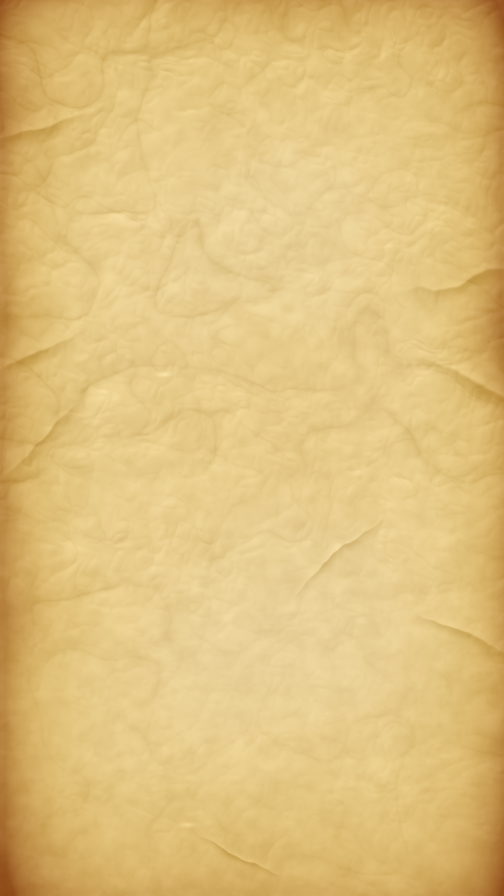
Give the GLSL for this texture, as a WebGL 1 fragment shader.

```glsl
precision highp float;
// Aged, crumpled parchment with scorched borders and soft folds.

uniform vec2 u_resolution;

#define BASE_TONE 0.92
#define EDGE_BURN 0.54
#define EDGE_WIDTH 0.062
#define CREASE_SCALE 8.5
#define RELIEF 0.27
#define LINE_DEPTH 0.085
#define MOTTLE 0.17
#define GRAIN 0.06

float hash(vec2 p) {
  return fract(sin(dot(p, vec2(127.1, 311.7))) * 43758.545);
}

float noise(vec2 p) {
  vec2 i = floor(p), f = fract(p);
  f = f * f * (3.0 - 2.0 * f);
  return mix(mix(hash(i), hash(i + vec2(1.0, 0.0)), f.x),
             mix(hash(i + vec2(0.0, 1.0)), hash(i + 1.0), f.x), f.y);
}

float fbm(vec2 p) {
  float sum = 0.0, amp = 0.5;
  for (int i = 0; i < 4; i++) {
    sum += amp * noise(p);
    p = mat2(1.6, 1.2, -1.2, 1.6) * p + 7.3;
    amp *= 0.5;
  }
  return sum;
}

// x: faceted height, y: thin crease lines
vec2 crumple(vec2 q) {
  vec2 p = q + 0.08 * (vec2(fbm(q * 7.0), fbm(q * 7.0 + 31.0)) - 0.5);
  p *= CREASE_SCALE * vec2(0.95, 1.08);
  vec2 sum = vec2(0.0);
  float amp = 0.5;
  for (int i = 0; i < 4; i++) {
    float n = 2.0 * noise(p) - 1.0;
    float gap = smoothstep(0.3, 0.65, noise(p * 0.6 + 5.0));
    sum += amp * vec2(sqrt(n * n + 0.003), gap * exp(-abs(n) * 15.0));
    p = mat2(1.5, 1.1, -1.1, 1.5) * p + 13.7;
    amp *= 0.58;
  }
  return sum;
}

// Shaded fold between two points: dark below the ridge, pale above
float fold(vec2 q, vec2 a, vec2 b, float width) {
  float aspect = u_resolution.y / u_resolution.x;
  a.y *= aspect;
  b.y *= aspect;
  vec2 along = b - a, rel = q - a;
  float h = clamp(dot(rel, along) / dot(along, along), 0.0, 1.0);
  float d = length(rel - along * h) / width;
  float side = (along.x * rel.y - along.y * rel.x) / (length(along) * width);
  float shade = mix(-1.0, 0.35, smoothstep(-0.15, 0.25, side));
  return (0.3 + 0.7 * sin(3.1416 * h)) * shade * exp(-d * d);
}

float blob(vec2 p, vec2 center, vec2 radius) {
  vec2 d = (p - center) / radius;
  return exp(-dot(d, d));
}

// Tone 0 is scorched brown, tone 1 is pale cream
vec3 parchment(float t) {
  return vec3(0.67, 0.45, 0.20) + t * vec3(0.44, 0.62, 0.42)
       - t * t * vec3(0.20, 0.26, 0.04);
}

void main() {
  vec2 p = gl_FragCoord.xy / u_resolution;
  vec2 q = gl_FragCoord.xy / u_resolution.x;
  float cloud = fbm(q * 3.5 + 4.0) - 0.47;

  // Burnt border and broad shading
  vec2 nearSide = vec2(p.x, 1.0 - p.x) + 0.05 * cloud;
  vec2 nearEnd = vec2(p.y, 1.0 - p.y) * u_resolution.y / u_resolution.x + 0.06 * cloud;
  vec2 sides = exp(-max(nearSide, 0.0) / EDGE_WIDTH);
  vec2 ends = exp(-max(nearEnd, 0.0) / vec2(0.085, 0.06));
  float tone = BASE_TONE - EDGE_BURN * (sides.x + sides.y + 0.5 * ends.x + 0.8 * ends.y);
  tone -= 0.17 * pow(abs(2.0 * p.x - 1.0), 3.0);
  tone -= 0.20 * smoothstep(0.76, 1.0, p.y) + 0.20 * smoothstep(0.27, 0.0, p.y);
  tone += 0.07 * blob(p, vec2(0.52, 0.77), vec2(0.3, 0.1));
  tone += 0.10 * blob(p, vec2(0.62, 0.26), vec2(0.33, 0.13));
  tone -= 0.08 * blob(p, vec2(0.5, 0.53), vec2(0.28, 0.09));
  tone -= 0.17 * blob(p, vec2(0.98, 0.63), vec2(0.09, 0.075));
  tone -= 0.12 * blob(p, vec2(0.08, 0.32), vec2(0.13, 0.07));
  tone -= 0.10 * blob(p, vec2(0.04, 0.88), vec2(0.15, 0.06));
  tone += MOTTLE * cloud;

  // Crumpled relief, calmer near the foot
  float strength = mix(0.5, 1.0, smoothstep(0.24, 0.42, p.y)) * (0.65 + 0.7 * noise(q * 6.0));
  vec2 here = crumple(q);
  float slope = here.x - crumple(q + vec2(-0.003, 0.005)).x;
  float detail = strength * (RELIEF * clamp(slope, -0.16, 0.16) - LINE_DEPTH * (here.y - 0.1));

  // Long folds reaching in from the sides
  vec2 w = q + 0.05 * (vec2(fbm(q * 9.0), fbm(q * 9.0 + 17.0)) - 0.47);
  detail += 0.10 * (fold(w, vec2(0.0, 0.845), vec2(0.17, 0.88), 0.022)
    + fold(w, vec2(0.0, 0.585), vec2(0.16, 0.63), 0.018)
    + fold(w, vec2(0.02, 0.475), vec2(0.15, 0.55), 0.016)
    + fold(w, vec2(0.85, 0.59), vec2(1.02, 0.552), 0.024)
    + fold(w, vec2(0.82, 0.675), vec2(1.02, 0.70), 0.020)
    + fold(w, vec2(0.84, 0.31), vec2(1.0, 0.275), 0.016)
    + fold(w, vec2(0.60, 0.34), vec2(0.76, 0.42), 0.012)
    + fold(w, vec2(0.40, 0.062), vec2(0.55, 0.02), 0.008));

  // Fibres, stains and two pale scuffs
  detail += GRAIN * (fbm(q * 42.0) - 0.47) + 0.04 * (fbm(q * 19.0) - 0.47);
  detail += 0.10 * blob(p + 0.008 * cloud, vec2(0.325, 0.583), vec2(0.014, 0.003));
  detail += 0.10 * blob(p + 0.008 * cloud, vec2(0.37, 0.078), vec2(0.016, 0.003));

  vec3 color = parchment(clamp(tone, -0.2, 1.05)) + detail * vec3(0.8, 0.95, 1.15);
  gl_FragColor = vec4(color, 1.0);
}
```
